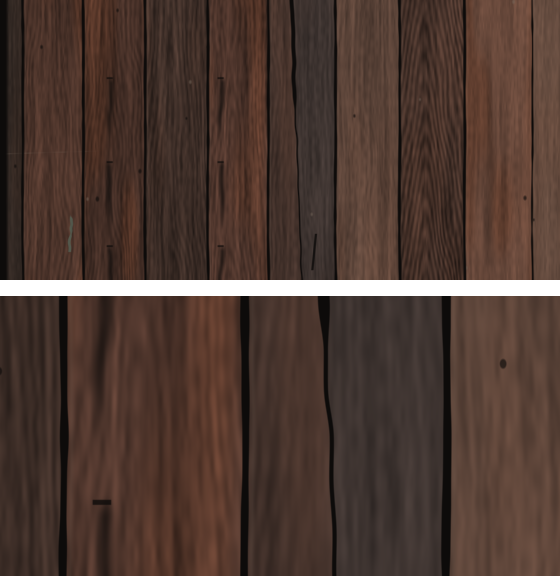
Top: the whole. Bottom: its middle third, enlarged.
Write a WebGL 2 fragment shader that draws this texture.

```glsl
#version 300 es
precision highp float;
// Weathered upright wooden boards, ten across, divided by dark uneven gaps.
// Each board has its own tone and grain strength; stretched noise and bent rings
// make the grain, and distance masks add a split, staples, dents and scuffs.
uniform vec2 u_resolution;
out vec4 outColor;

// Gap positions in canvas heights, from left to right
const float GAPS[9] = float[9](0.081, 0.297, 0.518, 0.742, 0.958, 1.198, 1.427, 1.659, 1.901);
const vec3 TONES[10] = vec3[10](
  vec3(0.20, 0.16, 0.14), vec3(0.28, 0.19, 0.155), vec3(0.25, 0.17, 0.14),
  vec3(0.235, 0.175, 0.15), vec3(0.295, 0.20, 0.165), vec3(0.25, 0.185, 0.16),
  vec3(0.37, 0.275, 0.23), vec3(0.26, 0.185, 0.155), vec3(0.38, 0.265, 0.215),
  vec3(0.40, 0.30, 0.25));
// Ring contrast of each board
const float RINGS[10] = float[10](0.2, 0.45, 0.5, 0.6, 0.5, 0.3, 0.2, 1.0, 0.1, 0.1);
const vec3 GAP_COLOR = vec3(0.05, 0.042, 0.038);
const vec3 RUST = vec3(0.37, 0.215, 0.145);
const vec3 GREY_WOOD = vec3(0.215, 0.18, 0.168);
const vec3 PALE = vec3(0.47, 0.41, 0.36);
const vec3 GREEN_CHIP = vec3(0.33, 0.38, 0.33);

float hash(vec2 p) {
  return fract(sin(dot(p, vec2(127.1, 311.7))) * 43758.5453);
}

float noise(vec2 p) {
  vec2 cell = floor(p), f = fract(p);
  f = f * f * (3.0 - 2.0 * f);
  return mix(mix(hash(cell), hash(cell + vec2(1, 0)), f.x),
             mix(hash(cell + vec2(0, 1)), hash(cell + vec2(1, 1)), f.x), f.y);
}

// Smooth-edged stripe around zero
float stripe(float d, float halfWidth, float soft) {
  return 1.0 - smoothstep(halfWidth - soft, halfWidth + soft, abs(d));
}

// Smooth-edged box around zero
float box(vec2 d, vec2 halfSize, float soft) {
  return stripe(d.x, halfSize.x, soft) * stripe(d.y, halfSize.y, soft);
}

// Long fibres from noise stretched along the board, about -0.5 to 0.5
float fibres(vec2 p, float seed) {
  p.x += 0.012 * noise(p * vec2(5.0, 3.0) + seed);
  float broad = noise(p * vec2(38.0, 1.5) + seed);
  float thin = noise(p * vec2(115.0, 5.0) + seed * 1.7);
  float fleck = noise(p * vec2(200.0, 38.0) + seed * 2.3);
  return 0.35 * broad + 0.4 * thin + 0.25 * fleck - 0.5;
}

// Arched growth rings; q is the offset across the board, -0.5 to 0.5
float rings(float q, float y, float slant, float seed) {
  float bend = 2.4 * noise(vec2(q * 4.0, y * 5.0) + seed);
  float arch = sqrt((q + 0.12) * (q + 0.12) + 0.004);
  return sin(6.2832 * (14.0 * arch + slant * y + bend));
}

// Staples down two boards, each with a dark stain below: x metal, y stain
vec2 staples(vec2 p, float px) {
  vec2 mask = vec2(0.0);
  for (int i = 0; i < 6; i++) {
    vec2 d = p - vec2(0.392 + 0.396 * float(i / 3), 0.721 - 0.3 * float(i % 3));
    mask.x = max(mask.x, box(d, vec2(0.011, 0.003), px));
    float sway = 0.012 * (noise(vec2(p.y * 14.0, float(i))) - 0.5);
    float fade = smoothstep(-0.27, -0.1, d.y) * smoothstep(0.01, -0.02, d.y);
    mask.y = max(mask.y, fade * stripe(d.x + sway, 0.008, 0.008));
  }
  return mask;
}

// Small scattered marks: x dark holes, y pale dents
vec2 dents(vec2 p, float px) {
  vec2 mask = vec2(0.0);
  for (int i = 0; i < 16; i++) {
    float k = float(i);
    vec2 d = p - vec2(2.0 * hash(vec2(k, 2.0)), hash(vec2(k, 7.0)));
    float r = length(d * vec2(1.0, 0.7)) - mix(0.003, 0.006, hash(vec2(k, 4.0)));
    float dot = 1.0 - smoothstep(-px, px, r);
    mask = max(mask, i % 3 == 0 ? vec2(0.0, dot) : vec2(dot, 0.0));
  }
  return mask;
}

void main() {
  float px = 1.0 / u_resolution.y;
  vec2 p = gl_FragCoord.xy / u_resolution.y;
  p.x *= 2.0 * u_resolution.y / u_resolution.x;

  // Find the board and its gaps
  float wobble = 0.004 * (noise(vec2(p.y * 6.0, 3.0)) - 0.5);
  int board = 0;
  float gap = 0.0, lip = 0.0;
  for (int i = 0; i < 9; i++) {
    float d = p.x + wobble - GAPS[i];
    if (d > 0.0) board++;
    float width = (i == 8 ? 0.002 : 0.0036) + 0.002 * noise(vec2(p.y * 22.0, float(i)));
    gap = max(gap, stripe(d, width, px));
    lip = max(lip, stripe(d - 0.009, 0.002, 0.003));
  }
  float seed = 17.3 * float(board) + 4.0;
  float left = board == 0 ? -0.1 : GAPS[board - 1];
  float right = board == 9 ? 2.12 : GAPS[board];
  float q = (p.x - left) / (right - left) - 0.5;

  // Board tone, rusty patches and the grey side of the split
  float strength = RINGS[board];
  float crack = p.x - 1.076 + 0.034 * p.y + 0.007 * (noise(vec2(p.y * 18.0, 9.0)) - 0.5);
  vec3 color = TONES[board];
  if (board == 5) color = mix(color, GREY_WOOD, smoothstep(-px, px, crack));
  float patches = smoothstep(0.45, 0.85, noise(p * vec2(16.0, 2.5) + seed));
  bool rusty = board == 1 || board == 2 || board == 4 || board == 8;
  color = mix(color, RUST, rusty ? 0.45 * patches : 0.1 * patches);

  // Grain and broad shading
  float ring = rings(q, p.y, mix(1.5, 9.0, strength * strength), seed);
  color *= 1.0 + 0.17 * strength * ring + fibres(p, seed) * mix(0.45, 0.95, min(1.0, 1.6 * strength));
  color *= 0.92 + 0.2 * noise(p * vec2(9.0, 1.8) + seed * 3.0);

  // Scuffs, chipped paint, staples and dents
  float scuff = stripe(p.y - 0.45 - 0.03 * p.x, 0.002, 0.003) * smoothstep(0.36, 0.3, p.x);
  color = mix(color, PALE, 0.4 * scuff * noise(p * 40.0) + 0.13 * lip);
  float chip = box(p - vec2(0.247 + 0.01 * noise(p.yy * 30.0), 0.17), vec2(0.005, 0.07), 0.003);
  color = mix(color, GREEN_CHIP, 0.8 * chip * smoothstep(0.35, 0.6, noise(p * vec2(60.0, 25.0))));
  vec2 pins = staples(p, px), marks = dents(p, px);
  color = mix(color, GAP_COLOR, 0.6 * pins.y);
  color = mix(color, PALE, max(0.5 * marks.y, 0.35 * stripe(p.y - 0.5, 0.0, 0.0) * pins.x));
  color = mix(color, GAP_COLOR, max(0.8 * pins.x, 0.65 * marks.x));

  // Split, short gouge, gaps and the shadowed left end
  float split = stripe(crack, mix(0.0025, 0.007, smoothstep(0.6, 0.66, p.y)), px);
  float gouge = box(p - vec2(1.122 + 0.1 * (p.y - 0.1), 0.1), vec2(0.004, 0.065), 0.003);
  float shade = smoothstep(0.036, 0.018, p.x);
  color = mix(color, GAP_COLOR, max(max(split, 0.85 * gouge), max(gap, shade)));
  outColor = vec4(color, 1.0);
}
```
